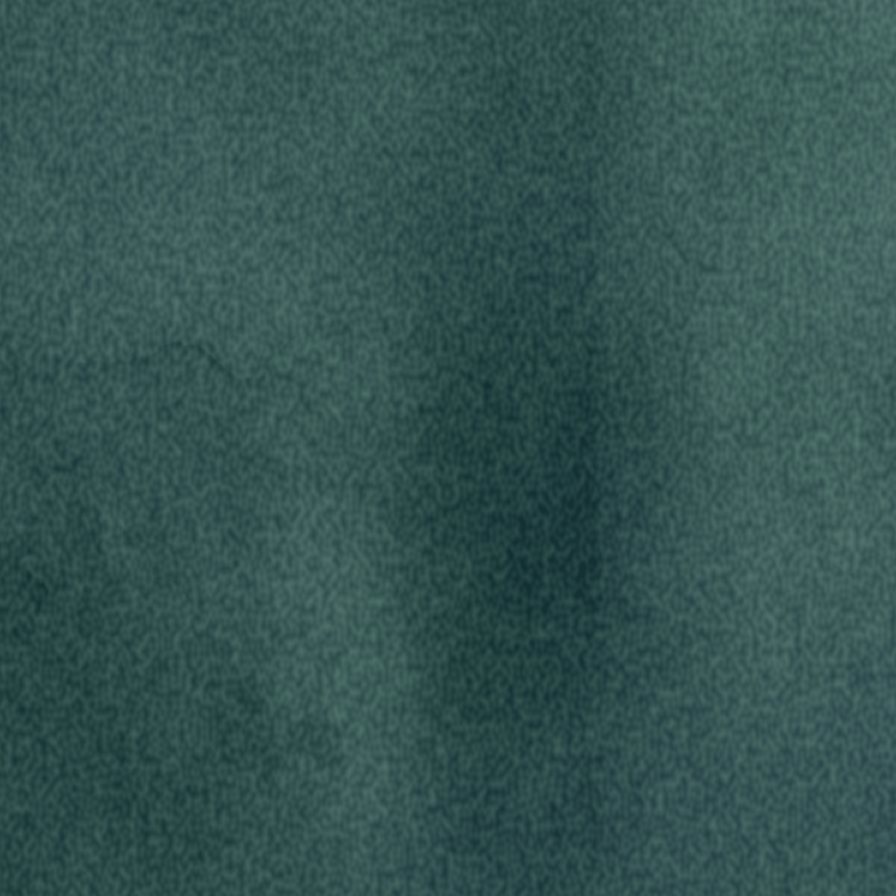
A Shadertoy shader for this texture:

```glsl
// Teal watercolour wash on grainy paper, with a dark vertical fold, tide marks and drops.

#define DARK_TEAL vec3(0.115, 0.235, 0.237)
#define LIGHT_TEAL vec3(0.290, 0.422, 0.402)
#define BASE_TONE 0.54
#define FOLD_X 0.665
#define FOLD_DEPTH 0.46
#define MOTTLE 0.34
#define GRAIN 0.50
#define GRAIN_SCALE vec2(150.0, 108.0)
#define RIM_DEPTH 0.30
#define DROPS 9

// Integer hash of a lattice cell, from 0 to 1
float hash(vec2 cell) {
    uvec2 u = uvec2(ivec2(cell)) * uvec2(1597u, 3571u);
    uint h = (u.x ^ (u.y << 7)) * 277803u + u.y * 9176u;
    h = (h ^ (h >> 15)) * 73939133u;
    h = (h ^ (h >> 13)) * 12853u;
    h ^= h >> 16;
    return float(h & 65535u) / 65535.0;
}

vec2 gradientAt(vec2 cell) {
    float angle = 6.28318 * hash(cell);
    return vec2(cos(angle), sin(angle));
}

// Gradient noise with a quintic fade, about -0.7 to 0.7
float noise(vec2 p) {
    vec2 i = floor(p), f = p - i;
    vec2 w = f * f * f * (f * (f * 6.0 - 15.0) + 10.0);
    vec2 e = vec2(1.0, 0.0);
    float a = dot(gradientAt(i), f);
    float b = dot(gradientAt(i + e.xy), f - e.xy);
    float c = dot(gradientAt(i + e.yx), f - e.yx);
    float d = dot(gradientAt(i + e.xx), f - e.xx);
    return mix(mix(a, b, w.x), mix(c, d, w.x), w.y);
}

float fbm(vec2 p) {
    float sum = 0.0, amp = 0.6;
    for (int i = 0; i < 5; i++) {
        sum += amp * noise(p);
        p = mat2(1.6, 1.2, -1.2, 1.6) * p + 17.3;
        amp *= 0.52;
    }
    return sum;
}

// Soft elliptical pool of pigment or light
float pool(vec2 p, vec2 centre, vec2 radius) {
    vec2 q = (p - centre) / radius;
    return exp(-dot(q, q));
}

// Pigment gathered along one side of a drying edge
float rim(float d, float width) {
    return smoothstep(-0.003, 0.003, d) * exp(-max(d, 0.0) / width);
}

// Broad light and dark areas of the wash
float washTone(vec2 p) {
    float tone = BASE_TONE;
    tone += 0.36 * pool(p, vec2(0.98, 0.92), vec2(0.32, 0.45));
    tone += 0.16 * pool(p, vec2(0.17, 0.82), vec2(0.24, 0.24));
    tone += 0.12 * pool(p, vec2(0.88, 0.30), vec2(0.16, 0.30));
    tone -= 0.32 * pool(p, vec2(-0.03, 0.20), vec2(0.18, 0.32));
    tone -= 0.14 * pool(p, vec2(0.24, 0.08), vec2(0.20, 0.24));
    float streakX = 0.47 - 0.33 * p.y;
    tone += 0.30 * pool(p, vec2(streakX, 0.24), vec2(0.075, 0.20));
    return tone;
}

// Dark fold: gradual on the left, crisp on the right
float foldShade(vec2 p, float wobble) {
    float x = p.x - FOLD_X - 0.012 * wobble;
    float left = smoothstep(-0.29, -0.08, x);
    float right = 1.0 - 0.40 * smoothstep(-0.008, 0.012, x);
    right *= 1.0 - smoothstep(0.0, 0.20, x);
    float core = 0.50 + 0.65 * pool(p, vec2(0.6, 0.45), vec2(0.5, 0.30));
    return left * right * core;
}

// Ragged shoreline and contour stains
float tideMarks(vec2 p, vec2 warped) {
    float shore = 0.61 + 0.07 * noise(vec2(p.x * 11.0, 3.4)) - warped.y;
    float marks = rim(shore, 0.011) * pool(p, vec2(0.21, 0.61), vec2(0.17, 0.12));
    float contour = 0.14 * fbm(warped * vec2(5.0, 3.6) + 41.0);
    float area = 0.65 * pool(p, vec2(0.12, 0.36), vec2(0.20, 0.22))
               + 0.50 * pool(p, vec2(0.92, 0.40), vec2(0.13, 0.18));
    float inside = smoothstep(-0.003, 0.004, contour) - 0.5;
    return RIM_DEPTH * (marks + area * (rim(contour, 0.007) + 0.30 * inside));
}

// Small damp drops scattered over the lower left
float dropStains(vec2 warped) {
    float shade = 0.0;
    for (int i = 0; i < DROPS; i++) {
        float id = float(i);
        vec2 centre = vec2(0.05, 0.14) + vec2(0.44, 0.31) * vec2(hash(vec2(id, 71.0)), hash(vec2(id, 83.0)));
        float radius = mix(0.008, 0.027, hash(vec2(id, 97.0)));
        float d = length((warped - centre) * vec2(1.0, 0.8)) - radius;
        shade = max(shade, smoothstep(0.005, -0.004, d) * (0.7 + 0.5 * rim(-d, 0.005)));
    }
    return 0.17 * shade;
}

void mainImage(out vec4 fragColor, in vec2 fragCoord) {
    vec2 uv = fragCoord / iResolution.xy;
    vec2 warp = vec2(fbm(uv * 8.0 + 5.0), fbm(uv * 8.0 + 29.0));
    vec2 warped = uv + 0.055 * warp;

    // Wash, fold and stains
    float tone = washTone(uv + 0.07 * warp);
    tone -= FOLD_DEPTH * foldShade(uv, noise(uv * vec2(3.0, 14.0)) + warp.x);
    tone -= tideMarks(uv, warped) + dropStains(warped);

    // Cloudy mottling, drawn out vertically
    tone += MOTTLE * fbm(uv * vec2(6.5, 3.8) + 11.0);
    tone += 0.17 * fbm(uv * vec2(28.0, 22.0) + 53.0);

    // Paper grain
    float fine = noise(uv * GRAIN_SCALE);
    float coarse = noise(uv * GRAIN_SCALE * 0.52 + 19.0);
    tone += GRAIN * (fine + 0.6 * coarse);

    // Pigment colour with a slight drift between green and blue
    vec3 color = mix(DARK_TEAL, LIGHT_TEAL, clamp(tone, -0.25, 1.25));
    float drift = noise(uv * 3.0 + 61.0) + 0.5 * coarse + 0.8 * (0.35 - uv.x) * (1.0 - uv.y);
    color += drift * vec3(-0.008, 0.004, -0.016);
    fragColor = vec4(color, 1.0);
}
```
